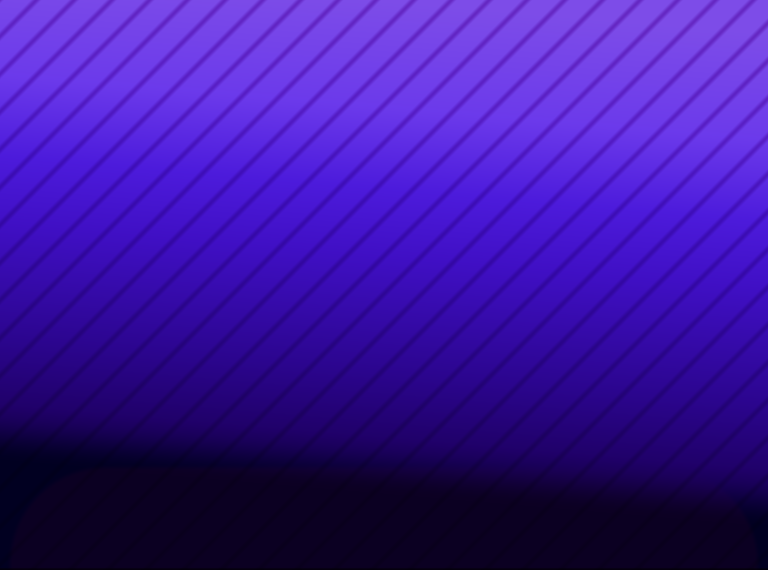
Reproduce this background procedurally as a WebGL 2 fragment shader.

```glsl
#version 300 es
precision highp float;
// Violet backdrop fading down to near black along a slightly tilted axis,
// crossed by soft diagonal pinstripes. A chain of mixes makes the gradient;
// fract repeats the stripes, and a rounded panel tints the dark foot.

uniform vec2 u_resolution;
out vec4 fragColor;

// Linear progress of x from a to b
float span(float a, float b, float x) {
    return clamp((x - a) / (b - a), 0.0, 1.0);
}

float roundedBox(vec2 p, vec2 halfSize, float radius) {
    vec2 q = abs(p) - halfSize + radius;
    return length(max(q, 0.0)) + min(max(q.x, q.y), 0.0) - radius;
}

// Violet ramp from the top (0) towards the dark foot
vec3 violetRamp(float depth) {
    vec3 color = mix(vec3(0.49, 0.30, 0.91), vec3(0.42, 0.225, 0.92), span(0.0, 0.19, depth));
    color = mix(color, vec3(0.30, 0.105, 0.86), span(0.19, 0.33, depth));
    color = mix(color, vec3(0.25, 0.06, 0.77), span(0.33, 0.45, depth));
    color = mix(color, vec3(0.17, 0.02, 0.56), span(0.45, 0.65, depth));
    return mix(color, vec3(0.12, 0.0, 0.40), span(0.65, 0.78, depth));
}

void main() {
    // Canvas heights, measured down from the top left
    vec2 p = gl_FragCoord.xy / u_resolution.y;
    p.y = 1.0 - p.y;
    float aspect = u_resolution.x / u_resolution.y;
    float depth = p.y - 0.085 * (p.x - 0.5 * aspect);

    // Dark foot: a warm rounded panel over a colder navy
    float panel = roundedBox(p - vec2(0.5 * aspect, 1.32), vec2(0.5 * aspect - 0.018, 0.5), 0.17);
    vec3 foot = mix(vec3(0.045, 0.0, 0.135), vec3(0.005, 0.0, 0.13), smoothstep(-0.006, 0.006, panel));
    vec3 color = mix(violetRamp(depth), foot, smoothstep(0.765, 0.868, depth));

    // Diagonal pinstripes darken everything beneath them
    float phase = fract((p.x + p.y - 0.130) / 0.0662 + 0.5);
    float stripe = 1.0 - smoothstep(0.0, 0.17, abs(phase - 0.5));
    color *= mix(vec3(1.0), vec3(0.81, 0.52, 0.84), stripe);

    // Thin shadow along the bottom edge
    color *= mix(1.0, 0.4, smoothstep(0.995, 0.999, p.y));
    fragColor = vec4(color, 1.0);
}
```
